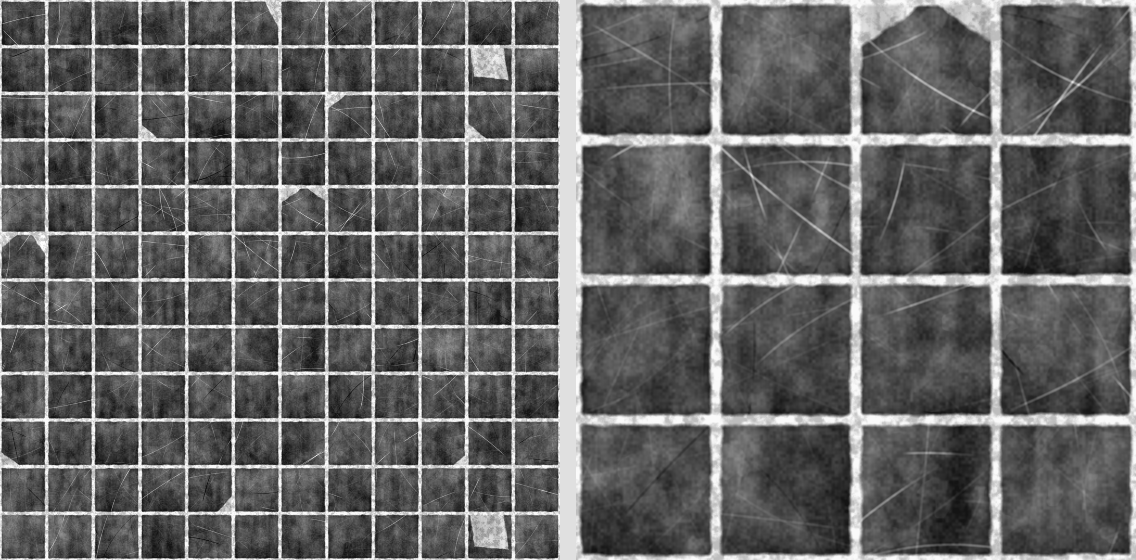
Left: the whole. Right: its middle third, enlarged.
Give the GLSL for this texture, as a three.js fragment shader.

```glsl
// A grid of worn charcoal square tiles set in pale rough grout.
// Each tile is a wobbly rounded box filled with layered noise, streaks and
// hashed scratches; a few hashed tiles lose a corner or a whole shard.
#define TILES 12.0
#define GROUT 0.074
#define WOBBLE 0.034
#define SOFT 0.018
#define SLATE vec3(0.292)
#define GROUT_DARK vec3(0.74)
#define GROUT_LIGHT vec3(0.98)
#define SCRATCHES 10
#define SCRATCH_WIDTH 0.017
#define DAMAGED 13
#define SHARDS 2

varying vec2 vUv;

float hash(vec2 p) {
  return fract(sin(dot(p, vec2(12.9898, 78.233))) * 43758.5453);
}

float noise(vec2 p) {
  vec2 i = floor(p), f = fract(p);
  f = f * f * (3.0 - 2.0 * f);
  return mix(mix(hash(i), hash(i + vec2(1.0, 0.0)), f.x),
             mix(hash(i + vec2(0.0, 1.0)), hash(i + 1.0), f.x), f.y);
}

float fbm(vec2 p) {
  float sum = 0.0, amp = 0.533;
  for (int i = 0; i < 4; i++) {
    sum += amp * noise(p);
    p = p * 2.03 + 17.3;
    amp *= 0.5;
  }
  return sum;
}

float roundBox(vec2 p, vec2 halfSize, float r) {
  vec2 q = abs(p) - halfSize + r;
  return length(max(q, 0.0)) + min(max(q.x, q.y), 0.0) - r;
}

// Fine, slightly bent lines that fade in and out along their length
float scratches(vec2 cell, vec2 id) {
  float sum = 0.0;
  for (int i = 0; i < SCRATCHES; i++) {
    vec2 seed = id + float(i) * vec2(19.7, 7.3);
    float angle = 6.2832 * hash(seed);
    vec2 across = vec2(cos(angle), sin(angle));
    float along = dot(cell, vec2(-across.y, across.x));
    float bend = (hash(seed + 3.1) - 0.5) * 0.5;
    float offset = (hash(seed + 5.7) - 0.5) * 0.9;
    float dist = abs(dot(cell, across) - offset - bend * along * along);
    float fade = smoothstep(0.25, 0.65, noise(vec2(along * 3.5, 0.0) + seed));
    float strength = 0.035 + 0.3 * pow(hash(seed + 9.2), 6.0);
    strength *= hash(seed + 11.4) < 0.2 ? -0.6 : 1.0;
    sum += strength * fade * (1.0 - smoothstep(0.0, SCRATCH_WIDTH, dist));
  }
  return sum;
}

// Signed distance to missing pieces: the first few are large, the rest corners
float damage(vec2 cell, vec2 id, float rough) {
  float d = 1.0;
  for (int i = 0; i < DAMAGED; i++) {
    vec2 seed = vec2(float(i) * 3.7 + 1.3, 8.1);
    vec2 target = floor(TILES * vec2(hash(seed), hash(seed + 4.9)));
    if (distance(target, id) < 0.5) {
      vec2 side = sign(vec2(hash(seed + 2.3), hash(seed + 6.1)) - 0.5);
      vec2 corner = 0.5 - cell * side;
      float slope = mix(0.4, 1.8, hash(seed + 7.7));
      float size = mix(0.2, 0.32, hash(seed + 8.8));
      float chip = dot(corner, normalize(vec2(1.0, slope))) - size
                 + 0.25 * corner.x * corner.x;
      float shard = max(abs(cell.x + 0.14 * cell.y) - 0.36,
                        -cell.y - 0.1 * cell.x - mix(0.1, 0.55, hash(seed + 5.5)));
      d = min(d, (i < SHARDS ? shard : chip) + rough * 0.04);
    }
  }
  return d;
}

void main() {
  vec2 p = vUv * TILES;
  vec2 id = floor(p);
  vec2 cell = fract(p) - 0.5;
  vec2 shift = 31.0 * vec2(hash(id + 0.4), hash(id + 2.6));
  float rough = fbm(p * 9.0) - 0.5;
  float grain = noise(p * 43.0) - 0.5;

  // Grout: chalky and finely pitted
  float chalk = fbm(p * 15.0 + 40.0) + 0.3 * grain;
  vec3 grout = mix(GROUT_DARK, GROUT_LIGHT, smoothstep(0.2, 0.7, chalk));

  // Tile face: clouds, vertical streaks, blotches and a per-tile tilt of light
  float cloud = fbm(p * 1.6 + shift) - 0.5;
  float streak = fbm(vec2(p.x * 9.0, p.y * 1.1) + shift) - 0.5;
  float blotch = fbm(p * 6.0 + shift) - 0.5;
  vec2 tilt = vec2(0.16 * (hash(id + 7.9) - 0.5), 0.11);
  float tone = 0.24 * cloud + 0.24 * streak + 0.26 * blotch + 0.09 * grain;
  tone += dot(cell, tilt) + 0.06 * (hash(id + 5.3) - 0.5);
  tone += 0.06 * smoothstep(0.62, 0.68, fbm(p * 3.5 + shift.yx));
  tone += scratches(cell, id);

  // Uneven tile outline with a darker rim
  float edge = roundBox(cell, vec2(0.5 - 0.5 * GROUT), 0.025) + WOBBLE * rough;
  tone -= 0.06 * smoothstep(-0.07, 0.0, edge);
  vec3 face = max(SLATE + tone, 0.08);

  // Exposed bed where pieces are gone, grimier than the grout
  float gone = damage(cell, id, rough);
  vec3 bed = grout * (0.9 + 0.3 * cloud + 0.35 * streak);
  face = mix(bed, face, smoothstep(-SOFT, SOFT, gone));

  vec3 color = mix(face, grout, smoothstep(-SOFT, SOFT, edge));
  gl_FragColor = vec4(clamp(color, 0.0, 1.0), 1.0);
}
```
